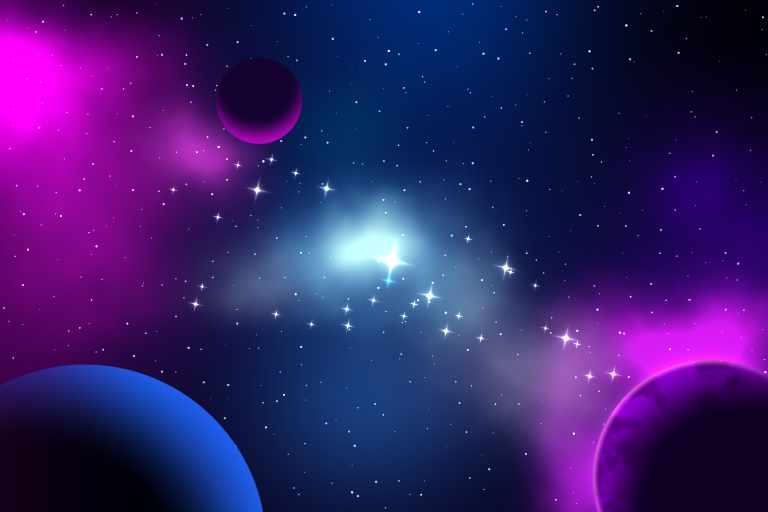
Reproduce this background procedurally as a WebGL 1 fragment shader.

```glsl
precision highp float;
// Deep space: a diagonal nebula from magenta through cyan to violet, with three planets.
// Clouds are soft ellipses bent by value noise; stars come from hashed grids and
// a hashed loop of cross-shaped sparkles along the nebula; planets are rim-lit discs.

uniform vec2 u_resolution;

vec2 hash2(vec2 p) {
  vec3 q = fract(p.xyx * vec3(0.1031, 0.1030, 0.0973));
  q += dot(q, q.yzx + 33.33);
  return fract((q.xx + q.yz) * q.zy);
}

float noise(vec2 p) {
  vec2 i = floor(p), f = fract(p);
  f = f * f * (3.0 - 2.0 * f);
  float low = mix(hash2(i).x, hash2(i + vec2(1.0, 0.0)).x, f.x);
  float high = mix(hash2(i + vec2(0.0, 1.0)).x, hash2(i + 1.0).x, f.x);
  return mix(low, high, f.y);
}

float fbm(vec2 p) {
  float sum = 0.0, amp = 0.53;
  for (int i = 0; i < 4; i++) {
    sum += amp * noise(p);
    p = mat2(1.6, 1.2, -1.2, 1.6) * p + 7.3;
    amp *= 0.5;
  }
  return sum;
}

// Blends a soft elliptical patch of colour into the sky
void cloud(inout vec3 col, vec2 p, vec2 centre, vec2 radius, vec3 tint, float weight) {
  vec2 d = (p - centre) / radius;
  col = mix(col, tint, clamp(weight * exp(-dot(d, d)), 0.0, 1.0));
}

vec3 nebula(vec2 p) {
  vec3 col = vec3(0.03, 0.02, 0.15);
  cloud(col, p, vec2(0.86, 1.06), vec2(0.32, 0.38), vec3(0.0, 0.18, 0.49), 1.0);
  cloud(col, p, vec2(0.75, 0.50), vec2(0.40, 0.25), vec3(0.04, 0.12, 0.37), 0.7);
  cloud(col, p, vec2(0.72, 0.22), vec2(0.22, 0.20), vec3(0.10, 0.26, 0.52), 0.9);
  cloud(col, p, vec2(1.52, 0.94), vec2(0.36, 0.28), vec3(0.0, 0.0, 0.02), 0.95);
  cloud(col, p, vec2(0.0, 0.48), vec2(0.25, 0.42), vec3(0.30, 0.0, 0.34), 0.95);
  // Noise bends and thins the cloud edges
  vec2 w = p + 0.13 * (vec2(fbm(p * 4.5), fbm(p * 4.5 + 19.0)) - 0.5);
  float density = 0.55 + 0.8 * fbm(p * 6.0 + 3.0);
  // Magenta side, with dark gaps
  cloud(col, w, vec2(0.17, 0.60), vec2(0.20, 0.23), vec3(0.52, 0.03, 0.55), density);
  cloud(col, w, vec2(0.22, 0.83), vec2(0.17, 0.13), vec3(0.42, 0.02, 0.45), 0.8 * density);
  cloud(col, w, vec2(0.03, 0.80), vec2(0.17, 0.16), vec3(1.0, 0.0, 1.0), 1.2 * density);
  cloud(col, w, vec2(0.25, 1.01), vec2(0.15, 0.09), vec3(0.09, 0.0, 0.16), 0.85);
  cloud(col, w, vec2(0.45, 0.58), vec2(0.08, 0.06), vec3(0.12, 0.05, 0.28), 0.75);
  cloud(col, w, vec2(0.40, 0.68), vec2(0.08, 0.065), vec3(0.75, 0.20, 0.78), 0.95);
  // Violet side
  cloud(col, w, vec2(1.44, 0.53), vec2(0.20, 0.21), vec3(0.18, 0.0, 0.48), density);
  cloud(col, w, vec2(1.34, 0.32), vec2(0.18, 0.11), vec3(0.85, 0.10, 0.96), 1.2 * density);
  cloud(col, w, vec2(1.14, 0.08), vec2(0.08, 0.18), vec3(0.66, 0.10, 0.82), density);
  // Pale bridge and its glowing core
  cloud(col, w, vec2(0.67, 0.74), vec2(0.11, 0.12), vec3(0.0, 0.22, 0.43), 0.7);
  cloud(col, w, vec2(0.57, 0.45), vec2(0.14, 0.07), vec3(0.44, 0.47, 0.60), density);
  cloud(col, w, vec2(0.88, 0.42), vec2(0.10, 0.11), vec3(0.45, 0.57, 0.69), density);
  cloud(col, w, vec2(1.01, 0.27), vec2(0.14, 0.10), vec3(0.50, 0.46, 0.66), density);
  cloud(col, w, vec2(1.13, 0.26), vec2(0.07, 0.09), vec3(0.72, 0.42, 0.80), 0.7);
  cloud(col, w, vec2(0.71, 0.50), vec2(0.15, 0.11), vec3(0.20, 0.53, 0.82), 0.9);
  cloud(col, w, vec2(0.72, 0.505), vec2(0.085, 0.07), vec3(0.78, 1.0, 1.0), 1.15);
  return col;
}

// One jittered dot per grid cell
float starDust(vec2 p, float scale, float seed) {
  vec2 cell = floor(p * scale);
  vec2 look = hash2(cell + seed + 40.0);
  vec2 spot = 0.15 + 0.7 * hash2(cell + seed);
  float d = length(p * scale - cell - spot) / scale;
  float size = mix(0.0011, 0.0024, look.x * look.x);
  return smoothstep(size + 0.001, size - 0.001, d) * step(0.4, look.y) * (0.3 + 0.6 * look.x);
}

// Four tapering spikes around a round core
float sparkle(vec2 d, float size) {
  d = mat2(0.98, 0.2, -0.2, 0.98) * d / size;
  vec2 taper = max(1.0 - abs(d), 0.0);
  vec2 spikes = taper * taper * exp(-abs(d.yx) * 22.0);
  return spikes.x + spikes.y + exp(-dot(d, d) * 60.0) + 0.15 * exp(-dot(d, d) * 7.0);
}

// Disc lit from one side; q is position in planet radii
vec3 planet(vec3 sky, vec2 q, vec2 light, vec3 dark, vec3 lit, float radius) {
  float shade = smoothstep(0.8, 1.46, length(q + 0.4 * light));
  float edge = 0.0015 / radius;
  return mix(sky, mix(dark, lit, shade), smoothstep(1.0 + edge, 1.0 - edge, length(q)));
}

void main() {
  vec2 p = gl_FragCoord.xy / u_resolution.y;
  vec3 col = nebula(p);
  col += vec3(0.85, 0.9, 1.0) * (starDust(p, 15.0, 3.0) + 0.8 * starDust(p, 21.0, 71.0));
  // Sparkles follow the nebula, tightening toward the right
  for (int i = 0; i < 30; i++) {
    vec2 h = hash2(vec2(float(i), 7.0)), look = hash2(vec2(float(i), 23.0));
    float t = (float(i) + h.x) / 30.0;
    vec2 spot = vec2(mix(0.33, 1.2, t), mix(0.58, 0.33, t) + (h.y - 0.5) * mix(0.42, 0.16, t));
    vec3 tint = mix(vec3(1.0, 0.97, 0.9), vec3(0.15, 0.6, 1.0), step(0.87, look.y));
    col += tint * sparkle(p - spot, mix(0.014, 0.044, look.x * look.x));
  }
  col += sparkle(p - vec2(0.766, 0.49), 0.055);

  // Small crescent, large blue world, mottled violet world
  vec2 q = (p - vec2(0.506, 0.803)) / 0.084;
  col = planet(col, q, vec2(0.1, -0.99), vec3(0.08, 0.01, 0.19), vec3(0.72, 0.03, 0.76), 0.084);
  q = (p - vec2(0.166, -0.066)) / 0.354;
  vec3 night = mix(vec3(0.10, 0.0, 0.11), vec3(0.0, 0.0, 0.04), smoothstep(-0.8, 0.3, q.x));
  vec3 day = mix(vec3(0.28, 0.14, 0.62), vec3(0.13, 0.38, 0.95), smoothstep(-0.6, 0.4, q.x));
  col = planet(col, q, vec2(0.75, 0.66), night, day, 0.354);
  q = (p - vec2(1.387, 0.068)) / 0.229;
  float facing = smoothstep(-0.7, 0.8, dot(q, vec2(-0.75, 0.66)));
  col += vec3(0.22, 0.06, 0.25) * facing * exp(-18.0 * max(length(q) - 1.0, 0.0));
  vec3 land = vec3(0.55, 0.0, 0.80) * (0.75 + 0.4 * smoothstep(0.35, 0.65, fbm(q * 5.0)));
  land += vec3(0.5, 0.35, 0.3) * smoothstep(0.94, 1.0, length(q)) * facing;
  col = planet(col, q, vec2(-0.75, 0.66), vec3(0.06, 0.0, 0.14), land, 0.229);
  gl_FragColor = vec4(clamp(col, 0.0, 1.0), 1.0);
}
```
